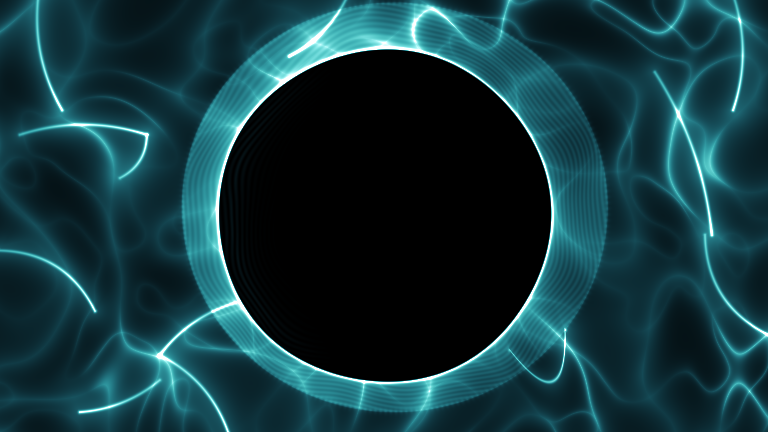
Give the GLSL for this background, as a Shadertoy shader.

```glsl
vec2 hashGradient(vec2 cell) {
    float angle = 6.2832 * fract(sin(dot(cell, vec2(127.1, 311.7))) * 43758.5);
    return vec2(cos(angle), sin(angle));
}

float gradientNoise(vec2 p) {
    vec2 i = floor(p), f = fract(p);
    vec2 u = f * f * f * (f * (f * 6.0 - 15.0) + 10.0);
    vec2 e = vec2(0.0, 1.0);
    float low = mix(dot(hashGradient(i), f),
                    dot(hashGradient(i + e.yx), f - e.yx), u.x);
    float high = mix(dot(hashGradient(i + e), f - e),
                     dot(hashGradient(i + 1.0), f - 1.0), u.x);
    return mix(low, high, u.y);
}

// Main strands: start and end, then sideways bow relative to length
const vec4 STRANDS[12] = vec4[](
    vec4(0.088, 1.0, 0.144, 0.745), vec4(0.046, 0.688, 0.34, 0.688),
    vec4(0.278, 0.588, 0.34, 0.688), vec4(0.0, 0.42, 0.22, 0.28),
    vec4(0.37, 0.178, 0.528, 0.0), vec4(0.544, 0.299, 0.37, 0.178),
    vec4(0.37, 0.12, 0.185, 0.046), vec4(1.516, 0.833, 1.648, 0.456),
    vec4(1.701, 1.0, 1.697, 0.745), vec4(1.632, 0.456, 1.778, 0.225),
    vec4(1.18, 0.19, 1.308, 0.236), vec4(0.8, 1.0, 0.67, 0.87));
const float BOWS[12] = float[](-0.08, 0.08, -0.15, 0.15, 0.1, -0.08,
                               0.08, 0.06, 0.08, -0.15, -0.75, 0.08);

float strandLight(vec2 p) {
    float light = 0.0;
    for (int i = 0; i < 12; i++) {
        vec2 start = STRANDS[i].xy, along = STRANDS[i].zw - start;
        float t = clamp(dot(p - start, along) / dot(along, along), 0.0, 1.0);
        vec2 side = vec2(-along.y, along.x) * BOWS[i] * 4.0 * t * (1.0 - t);
        float d = length(p - start - along * t - side);
        float core = exp(-d * d / 0.000016) * mix(0.35, 0.75, t);
        light += core + 0.22 * exp(-d / 0.03);
    }
    return light;
}

// Web of folded light along the zero lines of warped noise
float causticLight(vec2 p) {
    vec2 warp = vec2(gradientNoise(p * 3.0 + 7.0), gradientNoise(p * 3.0 + 31.0));
    vec2 q = p + 0.16 * warp;
    float fold = abs(gradientNoise(q * 4.2 + 3.0));
    float fine = abs(gradientNoise(q * 6.5 + 19.0));
    float mask = smoothstep(-0.05, 0.4, gradientNoise(p * 3.5 + 53.0));
    float haze = 0.17 * exp(-fold * 6.0) + 0.07 * exp(-fine * 7.0);
    return 0.055 + haze + mask * (0.5 * exp(-fold * 35.0) + 0.2 * exp(-fine * 24.0));
}

vec3 tealRamp(float light) {
    float red = 0.28 * light + 0.5 * pow(light, 6.0);
    float blue = light * mix(1.25, 1.0, clamp(light * 1.3, 0.0, 1.0));
    return min(vec3(red, light, blue), 1.0);
}

void mainImage(out vec4 fragColor, in vec2 fragCoord) {
    float pixel = 1.0 / iResolution.y;
    vec2 p = (fragCoord - 0.5 * iResolution.xy) * pixel + vec2(0.889, 0.5);

    // Central disc, with a slightly uneven rim
    vec2 fromDisc = p - vec2(0.89, 0.5);
    float angle = atan(fromDisc.y, fromDisc.x);
    float rim = length(fromDisc) - 0.385 - 0.002 * sin(5.0 * angle + 1.0);
    float outside = smoothstep(-pixel, pixel, rim);

    // Larger, offset veil around the disc
    vec2 fromVeil = (p - vec2(0.914, 0.52)) * vec2(1.0, 1.04);
    float veilEdge = length(fromVeil) - 0.492;
    float veil = smoothstep(0.004, -0.004, veilEdge);
    float folds = gradientNoise(fromDisc * 5.0 + 11.0);
    float mesh = 0.5 + 0.5 * sin(520.0 * veilEdge + 25.0 * folds + 6.0 * sin(3.0 * angle));

    float light = causticLight(p) + strandLight(p);
    float veilLight = 0.13 + 0.12 * folds + 0.07 * mesh;
    veilLight += 0.15 * smoothstep(0.3, -0.4, fromDisc.x);
    veilLight += 0.22 * exp(-abs(folds) * 30.0) * exp(-max(rim, 0.0) / 0.05);
    light += veil * veilLight;

    // Dotted outer border of the veil
    float dots = 0.5 + 0.5 * sin(angle * 240.0);
    light += 0.16 * mix(0.5, 1.0, dots) * exp(-abs(veilEdge) / 0.004);

    // Glow and white line at the rim
    float distanceOut = max(rim, 0.0);
    float strength = 0.75 + 0.25 * cos(2.0 * (angle + 0.6));
    light += strength * 0.4 * exp(-distanceOut / 0.025);
    light += 0.8 * exp(-distanceOut * distanceOut / 0.00003);

    // Faint mesh showing just inside the left of the disc
    float inner = 0.07 * mesh * exp(-abs(rim + 0.03) / 0.03);
    inner *= smoothstep(-0.1, -0.35, fromDisc.x);

    fragColor = vec4(tealRamp(mix(inner, light, outside)), 1.0);
}
```
